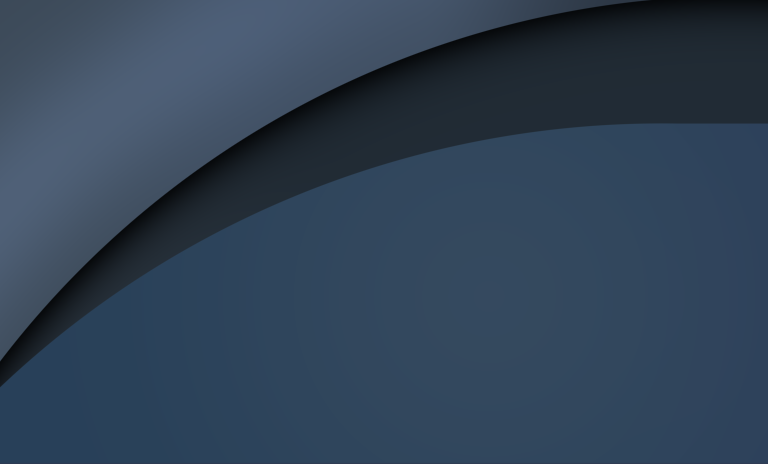
A Shadertoy shader for this background:

```glsl
// Layered slate panels: a softly lit upper sheet, a dark crescent beneath it
// and a broad blue panel in front. Each boundary is a large circular arc;
// distance to the arcs drives the shadow and the sheen.

// Signed distance to the arc, positive outside.
float arcDistance(vec2 p, vec2 centre, float radius) {
    return length(p - centre) - radius;
}

// Upper sheet: a sheen running parallel to the arc, fading to the right.
vec3 sheetColour(vec2 p, float d) {
    float sheen = exp(-pow((d - 0.21) / 0.17, 2.0));
    float fade = 1.0 - 0.55 * smoothstep(0.0, 1.1, p.x);
    vec3 colour = mix(vec3(0.235, 0.288, 0.345), vec3(0.31, 0.378, 0.468), sheen * fade);
    colour += vec3(0.012, 0.018, 0.035) * smoothstep(0.15, 0.6, p.x);
    return colour * (1.0 - 0.32 * smoothstep(0.9, 1.38, p.x));
}

// Crescent: the sheet's shadow, darkest along the upper arc.
vec3 crescentColour(vec2 p, float depth) {
    vec3 base = mix(vec3(0.165, 0.205, 0.245), vec3(0.13, 0.17, 0.207),
                    smoothstep(0.1, 0.75, p.x));
    float shadow = exp(-pow(max(depth, 0.0) / 0.05, 1.25));
    return mix(base, vec3(0.018, 0.025, 0.032), 0.95 * shadow);
}

// Front panel: faint concentric steps over a radial gradient.
vec3 panelColour(vec2 p) {
    float r = length(p - vec2(1.054, 0.361));
    vec3 colour = mix(vec3(0.206, 0.286, 0.371), vec3(0.170, 0.256, 0.352),
                      smoothstep(0.0, 1.0, r));
    for (int i = 0; i < 4; i++) {
        float ring = 0.16 + 0.19 * float(i);
        colour -= vec3(0.003, 0.001, 0.001) * smoothstep(-0.015, 0.015, r - ring);
    }
    // The right side leans slightly toward violet.
    return colour + vec3(0.008, -0.004, 0.002) * smoothstep(1.3, 1.65, p.x);
}

void mainImage(out vec4 fragColor, in vec2 fragCoord) {
    vec2 p = fragCoord / iResolution.y;
    float aa = 0.75 / iResolution.y;

    // The lower arc levels off just past its crest.
    float sheetEdge = arcDistance(p, vec2(1.593, -0.995), 2.004);
    float panelEdge = arcDistance(vec2(min(p.x, 1.46), p.y), vec2(1.426, -1.338), 2.072);

    // Stack the layers from back to front.
    vec3 colour = crescentColour(p, -sheetEdge);
    colour = mix(colour, sheetColour(p, sheetEdge), smoothstep(-aa, aa, sheetEdge));
    colour = mix(panelColour(p), colour, smoothstep(-aa, aa, panelEdge));

    // Thin muted rim along the bottom.
    colour = mix(colour, vec3(0.19, 0.22, 0.31), 0.6 * (1.0 - smoothstep(0.001, 0.004, p.y)));
    fragColor = vec4(colour, 1.0);
}
```
